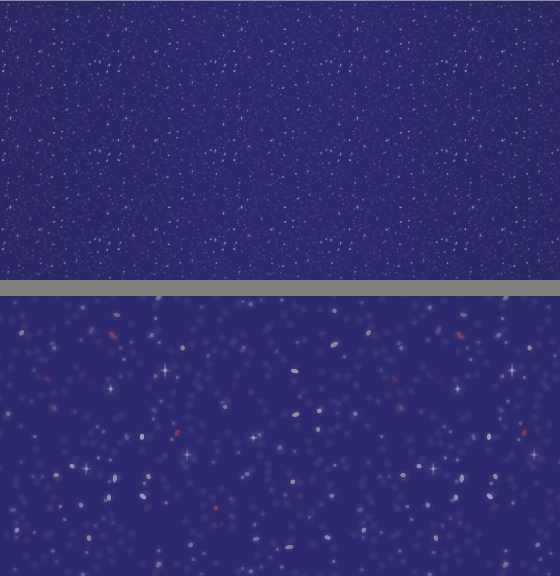
Top, the full canvas; bottom, a detail of the centre.
This texture is drawn by a WebGL 1 fragment shader. Its source:

```glsl
precision highp float;
// Indigo night sky: a repeating tile of faint dust, small oblong stars and
// four-armed glints. Each layer jitters one star per grid cell of the tile;
// the backdrop is a soft horizontal glow under a thin pale top rule.

#define TILE vec2(0.413, 0.318)
#define DUST_CELLS vec2(20.0, 16.0)
#define STAR_CELLS vec2(10.0, 8.0)
#define GLINT_CELLS vec2(4.0, 3.0)
#define DUST_CHANCE 0.62
#define STAR_CHANCE 0.42
#define GLINT_CHANCE 0.75
#define TOP_RULE 0.0035
#define SKY_MID vec3(0.175, 0.161, 0.436)
#define SKY_EDGE vec3(0.163, 0.152, 0.393)
#define STAR_WHITE vec3(0.77, 0.76, 0.83)
#define STAR_RED vec3(0.70, 0.27, 0.30)

uniform vec2 u_resolution;

vec4 hash4(vec2 cell, float seed) {
  vec4 h = fract(vec4(cell.xyx, cell.y + seed) * vec4(0.1031, 0.1030, 0.0973, 0.1099) + seed * 0.137);
  h += dot(h, h.wzxy + 33.33);
  return fract((h.xxyz + h.yzzw) * h.zywx);
}

// Smooth value noise that wraps around the given number of cells.
float wrappedNoise(vec2 p, vec2 cells) {
  vec2 i = floor(p);
  vec2 f = fract(p);
  f = f * f * (3.0 - 2.0 * f);
  float a = hash4(mod(i, cells), 7.0).x;
  float b = hash4(mod(i + vec2(1.0, 0.0), cells), 7.0).x;
  float c = hash4(mod(i + vec2(0.0, 1.0), cells), 7.0).x;
  float d = hash4(mod(i + 1.0, cells), 7.0).x;
  return mix(mix(a, b, f.x), mix(c, d, f.x), f.y);
}

// Offset from the jittered star of this cell, in canvas heights.
vec2 starOffset(vec2 gridPos, vec2 cells, vec2 jitter) {
  return (fract(gridPos) - 0.5 - (jitter - 0.5) * 0.6) * TILE / cells;
}

float softSpot(float dist, float radius) {
  return 1.0 - smoothstep(0.0, radius, dist);
}

// Disc with an edge about one pixel wide.
float crispSpot(float dist, float radius, float pixel) {
  return 1.0 - smoothstep(radius - 0.5 * pixel, radius + 0.5 * pixel, dist);
}

vec3 starTint(float pick, float redShare) {
  vec3 warm = mix(STAR_WHITE, STAR_WHITE * vec3(1.0, 0.94, 0.82), step(0.6, pick));
  return mix(warm, STAR_RED, step(1.0 - redShare, pick));
}

void main() {
  float pixel = 1.0 / u_resolution.y;
  vec2 pos = gl_FragCoord.xy * pixel;
  vec2 tilePos = fract(pos / TILE);

  // Backdrop glow
  float side = abs(gl_FragCoord.x / u_resolution.x - 0.52) * 2.0;
  vec3 color = mix(SKY_MID, SKY_EDGE, smoothstep(0.0, 1.0, side));

  // Two interleaved sheets of crisp dust specks, each in a faint haze
  vec2 clumps = vec2(6.0, 5.0);
  for (int sheet = 0; sheet < 2; sheet++) {
    float shift = float(sheet);
    vec2 grid = fract(tilePos + 0.5 * shift / DUST_CELLS) * DUST_CELLS;
    vec2 cell = floor(grid);
    vec4 rnd = hash4(cell, 1.0 + 10.0 * shift);
    vec4 look = hash4(cell, 2.0 + 10.0 * shift);
    float density = 0.6 + 0.4 * wrappedNoise(cell / DUST_CELLS * clumps, clumps);
    float dist = length(starOffset(grid, DUST_CELLS, rnd.xy));
    float speck = crispSpot(dist, 0.0021, pixel) * mix(0.06, 0.42, pow(look.x, 4.0));
    speck = max(speck, 0.085 * softSpot(dist, 0.0075));
    speck *= step(rnd.z, DUST_CHANCE * density);
    color = mix(color, starTint(look.y, 0.02), speck);
  }

  // Small stars, stretched along random directions
  vec2 grid = tilePos * STAR_CELLS;
  vec2 cell = floor(grid);
  vec4 rnd = hash4(cell, 3.0);
  vec4 look = hash4(cell, 4.0);
  vec2 offset = starOffset(grid, STAR_CELLS, rnd.xy);
  float angle = look.x * 3.1416;
  vec2 axis = vec2(cos(angle), sin(angle));
  vec2 turned = vec2(dot(offset, axis), dot(offset, vec2(-axis.y, axis.x)));
  turned.x *= mix(0.5, 1.0, look.y);
  float light = crispSpot(length(turned), 0.0026, pixel) * mix(0.25, 0.75, look.z);
  light = max(light, 0.1 * softSpot(length(offset), 0.01));
  light *= step(rnd.z, STAR_CHANCE);
  color = mix(color, starTint(look.w, 0.06), light);

  // Bright glints with tapering arms
  grid = tilePos * GLINT_CELLS;
  cell = floor(grid);
  rnd = hash4(cell, 5.0);
  look = hash4(cell, 6.0);
  offset = abs(starOffset(grid, GLINT_CELLS, rnd.xy));
  vec2 arms = mix(vec2(0.006, 0.007), vec2(0.011, 0.013), look.xy);
  float thin = 0.0012 + pixel * 0.6;
  float across = softSpot(offset.y, thin) * softSpot(offset.x, arms.x);
  float upright = softSpot(offset.x, thin) * softSpot(offset.y, arms.y);
  float core = softSpot(length(offset), 0.0035 + pixel * 0.5);
  light = max(core, max(across, upright) * 0.75) * mix(0.6, 0.9, look.z);
  light = max(light, 0.1 * softSpot(length(offset), 0.015));
  light *= step(rnd.z, GLINT_CHANCE);
  color = mix(color, STAR_WHITE, light);

  // Pale rule along the top edge
  float rule = clamp((TOP_RULE - (1.0 - pos.y)) / pixel + 0.5, 0.0, 1.0);
  color = mix(color, vec3(0.56, 0.56, 0.64), rule);

  gl_FragColor = vec4(color, 1.0);
}
```
